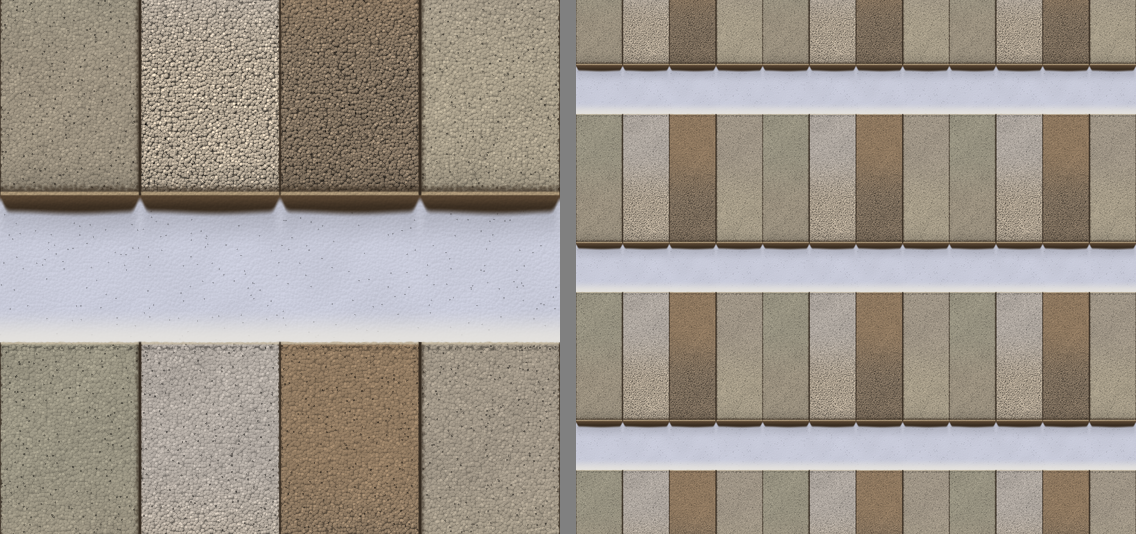
Left, the tile; right, the same tile 3 across and 3 down.
This texture is drawn by a Shadertoy shader. Its source:

```glsl
// Two rows of four sandy masonry blocks, split by a pale plaster band under a cast shadow.
#define COLUMNS 4.0
#define GRAIN_GRID vec2(64.0, 61.0)
#define LOWER_EDGE 0.359
#define UPPER_EDGE 0.641
#define LIP_HEIGHT 0.0065
#define SHADOW_END 0.604
#define RELIEF 0.85
#define PIT_DEPTH 0.38
#define JOINT_COLOR vec3(0.20, 0.16, 0.12)
#define SHADOW_COLOR vec3(0.23, 0.18, 0.13)
#define PLASTER_COLOR vec3(0.78, 0.79, 0.85)
#define GLOW_COLOR vec3(0.90, 0.89, 0.87)

const float TAU = 6.28318;

// Block tones and roughness, left to right
const vec3 UPPER_TONE[4] = vec3[4](vec3(0.61, 0.57, 0.50), vec3(0.69, 0.64, 0.57),
                                   vec3(0.50, 0.44, 0.37), vec3(0.66, 0.62, 0.54));
const vec3 LOWER_TONE[4] = vec3[4](vec3(0.60, 0.58, 0.51), vec3(0.69, 0.66, 0.63),
                                   vec3(0.57, 0.48, 0.38), vec3(0.63, 0.59, 0.53));
const float UPPER_ROUGH[4] = float[4](0.32, 1.0, 0.95, 0.38);
const float LOWER_ROUGH[4] = float[4](0.28, 0.34, 0.38, 0.32);

// Joint half widths, and the side on which each joint crumbles
const float JOINT_WIDTH[4] = float[4](0.0009, 0.0020, 0.0013, 0.0022);
const float CRUMBLE_SIDE[4] = float[4](0.0, -1.0, 0.0, 1.0);

vec2 hash2(vec2 p) {
    vec3 q = fract(p.xyx * vec3(0.1031, 0.1030, 0.0973));
    q += dot(q, q.yzx + 33.33);
    return fract((q.xx + q.yz) * q.zy);
}

// Wrapping cellular noise: distance to the nearest point, and its random id
vec2 cellular(vec2 uv, float density) {
    vec2 period = GRAIN_GRID * density;
    vec2 p = uv * period, cell = floor(p);
    vec2 nearest = vec2(9.0, 0.0);
    for (int j = -1; j <= 1; j++)
    for (int i = -1; i <= 1; i++) {
        vec2 c = cell + vec2(i, j);
        vec2 h = hash2(mod(c, period) + density * 17.0);
        float d = length(c + h - p);
        if (d < nearest.x) nearest = vec2(d, fract(h.x * 7.31 + h.y * 3.77));
    }
    return nearest;
}

float grainHeight(vec2 uv) {
    return 1.0 - 0.55 * cellular(uv, 3.0).x - 0.45 * cellular(uv, 2.0).x;
}

// Broad wrapping stains from layered sines
float mottle(vec2 uv) {
    vec2 a = uv * TAU;
    return (sin(3.0 * a.x + 2.0 * sin(2.0 * a.y)) + sin(5.0 * a.y + 2.0 * sin(4.0 * a.x))
          + 0.6 * sin(9.0 * a.x - 7.0 * a.y + sin(6.0 * a.y))) / 2.6;
}

// Round specks in a random share of the cells
float specks(vec2 cell, float share, float radius) {
    return step(1.0 - share, cell.y) * smoothstep(radius, radius * 0.4, cell.x);
}

vec3 blockColor(vec2 uv, float side, int joint, float slope, vec2 grain, vec2 chips) {
    // Each block runs through the wrap, easing between its two tones
    int column = int(uv.x * COLUMNS);
    float run = uv.y < 0.5 ? uv.y + 1.0 : uv.y;
    float blend = smoothstep(0.84, 1.16, run);
    float rough = mix(UPPER_ROUGH[column], LOWER_ROUGH[column], blend);
    vec3 color = mix(UPPER_TONE[column], LOWER_TONE[column], blend);

    // Lit grain, crevices, pits and pale grit
    float shade = 1.0 + RELIEF * rough * slope + 0.025 * mottle(uv);
    shade -= 0.42 * rough * smoothstep(0.45, 0.85, grain.x);
    shade += 0.09 * (grain.y - 0.5);
    shade -= PIT_DEPTH * specks(chips, 0.12, 0.32);
    shade += 0.22 * rough * specks(grain, 0.12, 0.5);
    color *= shade;

    // Crumbled fringe beside the joints
    float reach = side * CRUMBLE_SIDE[joint] > 0.0 ? 0.012 : 0.004;
    float fringe = 1.0 - smoothstep(0.0, reach, abs(side) + 0.008 * (chips.x - 0.4));
    color = mix(color, JOINT_COLOR, 0.65 * fringe);

    // Dark worn foot of the upper row, pale rim of the lower row
    float foot = run - UPPER_EDGE, rim = LOWER_EDGE + 1.0 - run;
    float worn = 1.0 - smoothstep(0.0, 0.017, foot + 0.012 * (chips.x - 0.4));
    color = mix(color, JOINT_COLOR * 1.3, 0.7 * worn);
    color *= 1.0 - 0.10 * smoothstep(0.07, 0.0, foot);
    float crack = smoothstep(0.006, 0.009, rim) * smoothstep(0.018, 0.010, rim);
    color *= 1.0 - 0.35 * crack * smoothstep(0.3, 0.7, chips.x);
    return mix(color, vec3(0.80, 0.75, 0.65), 0.75 * smoothstep(0.006, 0.002, rim));
}

vec3 bandColor(vec2 uv, float side, float slope, vec2 chips) {
    // Plaster, brighter towards the lower row
    vec3 color = PLASTER_COLOR * (1.0 + 0.015 * mottle(uv) + 0.10 * slope);
    color *= 1.0 - 0.22 * specks(chips, 0.07, 0.28);
    color *= 1.0 - 0.12 * smoothstep(0.53, 0.61, uv.y);
    color = mix(color, GLOW_COLOR, 0.9 * smoothstep(0.425, 0.362, uv.y));

    // Cast shadow, notched where light slips between blocks
    float notch = exp(-pow(side / 0.009, 2.0));
    color += 0.05 * notch * smoothstep(0.54, 0.60, uv.y);
    float end = SHADOW_END + 0.022 * notch + 0.002 * sin(TAU * (COLUMNS * uv.x + 0.2));
    float shadow = smoothstep(end - 0.010, end + 0.006, uv.y);
    vec3 shadowTint = SHADOW_COLOR * (1.0 + 0.45 * smoothstep(0.610, 0.632, uv.y));
    return mix(color, shadowTint * (1.0 + 0.15 * slope), shadow);
}

void mainImage(out vec4 fragColor, in vec2 fragCoord) {
    vec2 uv = fragCoord / iResolution.xy;
    vec2 px = 1.0 / iResolution.xy;
    float nearestJoint = floor(uv.x * COLUMNS + 0.5);
    float side = uv.x - nearestJoint / COLUMNS;
    int joint = int(mod(nearestJoint, COLUMNS));

    vec2 grain = cellular(uv, 3.0), chips = cellular(uv, 2.0);
    float slope = 1.0 - 0.55 * grain.x - 0.45 * chips.x - grainHeight(uv + vec2(-0.001, 0.002));

    // Blocks, with the thin pale lip under the upper row
    vec3 block = blockColor(uv, side, joint, slope, grain, chips);
    float lip = smoothstep(UPPER_EDGE + px.y, UPPER_EDGE - px.y, uv.y) * step(0.5, uv.y);
    block = mix(block, vec3(0.66, 0.58, 0.46) * (1.0 + 0.3 * slope), lip);
    float width = JOINT_WIDTH[joint] * (0.8 + 0.6 * chips.x);
    block = mix(JOINT_COLOR, block, smoothstep(width - px.x, width + px.x, abs(side)));

    // Band between the rows
    float band = smoothstep(-px.y, px.y, uv.y - LOWER_EDGE - 0.002 * (chips.x - 0.4))
               * smoothstep(-px.y, px.y, UPPER_EDGE - LIP_HEIGHT - uv.y);
    vec3 color = mix(block, bandColor(uv, side, slope, chips), band);
    fragColor = vec4(clamp(color, 0.0, 1.0), 1.0);
}
```
